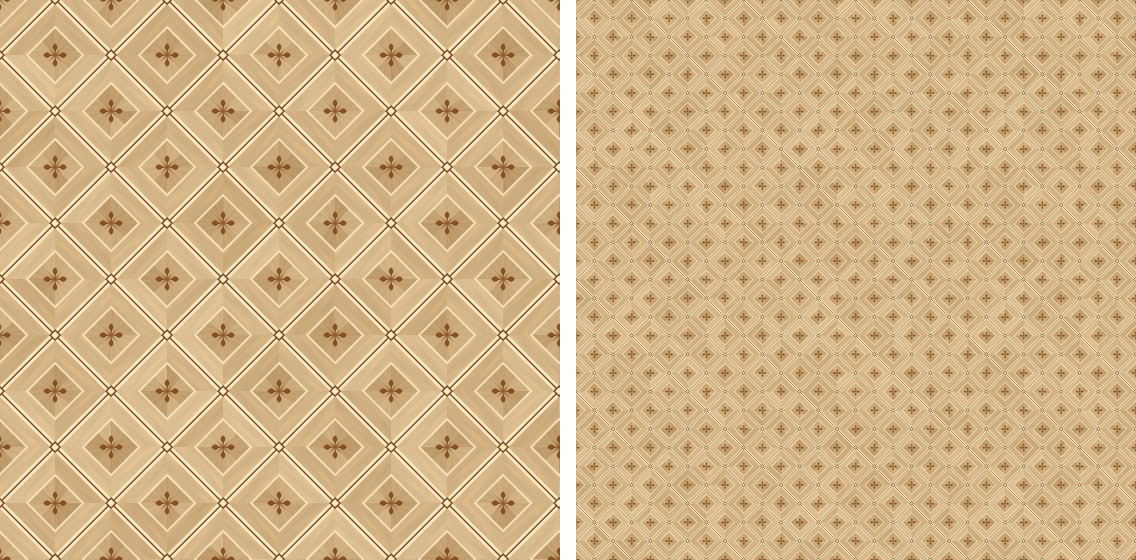
Left, the tile; right, the same tile 3 across and 3 down.
Reproduce this pattern procedurally as a Shadertoy shader.

```glsl
// Inlaid wood parquet: five by five repeats of staggered diamond tiles with mitred frames,
// cream and brown strips, corner studs and a dark rosette. Tiles are unit squares in
// diagonal coordinates; each wood piece gets a hashed tone and grain of layered sines.

float hash(vec3 p) {
    p = fract(p * vec3(0.137, 0.173, 0.119) + 0.31);
    p += dot(p, p.yzx + 23.7);
    return fract((p.x + p.y) * p.z * 7.31);
}

// Streaks along g.y, varying across g.x
float grain(vec2 g, float seed) {
    float sum = 0.0, freq = 24.0, amp = 0.5;
    for (int i = 0; i < 4; i++) {
        sum += amp * sin(g.x * freq + seed * 40.0 + 1.3 * sin(g.y * 7.0 + seed * 9.0 + freq));
        freq *= 1.87;
        amp *= 0.75;
    }
    return sum;
}

float cover(float d, float aa) {
    return clamp(0.5 - d / aa, 0.0, 1.0);
}

// Four club-shaped petals on the axes, thin spikes between them
float rosette(vec2 q, float aa) {
    vec2 s = abs(q);
    float along = max(s.x, s.y);
    float girth = 0.005 + 0.017 * smoothstep(0.03, 0.07, along)
                - 0.05 * smoothstep(0.075, 0.14, along);
    girth *= s.x > s.y ? 1.1 : 0.95;
    float petal = cover(min(s.x, s.y) - girth, aa);
    float ray = abs(s.x - s.y) * 0.707 - 0.009 * (1.0 - (s.x + s.y) * 0.707 / 0.08);
    return max(petal, 0.75 * cover(ray, aa));
}

vec3 parquet(vec2 p, float aa) {
    // Diagonal tile coordinates and wrapped tile identity
    vec2 diag = vec2(p.x + p.y, p.x - p.y);
    vec2 cell = floor(diag + 0.5);
    vec2 f = diag - cell;
    vec2 id = mod(vec2(cell.x + cell.y, cell.x - cell.y) * 0.5, 5.0);
    vec2 q = vec2(f.x + f.y, f.x - f.y) * 0.5;
    vec2 a = abs(f);
    float m = max(a.x, a.y);

    // Mitred frame: four boards with grain parallel to the rim
    bool wide = a.x > a.y;
    float side = wide ? sign(f.x) : 2.0 * sign(f.y);
    float seed = hash(vec3(id, side + 3.0));
    float streak = grain(vec2(m, wide ? f.y : f.x), seed);
    float tone = 0.1 + 0.65 * seed + 0.2 * streak + 0.25 * (hash(vec3(id, 9.0)) - 0.5);
    vec3 col = mix(vec3(0.79, 0.66, 0.48), vec3(0.88, 0.77, 0.60), tone);
    col += vec3(0.03, 0.0, -0.03) * smoothstep(0.4, 1.0, streak);

    // Centre panel: eight wedges with fanning grain
    float angle = atan(q.y, q.x);
    float wedge = mod(floor(angle / 0.785398), 8.0);
    float fan = hash(vec3(id, wedge + 11.0));
    float panelTone = 0.75 * fan + 0.15 * grain(vec2(angle * 0.6, m), fan);
    vec3 panel = mix(vec3(0.74, 0.60, 0.41), vec3(0.86, 0.74, 0.56), panelTone);
    col = mix(col, panel, cover(m - 0.25, aa));

    // Cream inlay and border, brown joint
    vec3 cream = vec3(0.98, 0.91, 0.765) + 0.01 * streak;
    vec3 brown = vec3(0.47, 0.29, 0.13) + 0.02 * streak;
    col = mix(col, cream, 0.9 * cover(abs(m - 0.25) - 0.012, aa));
    col = mix(col, cream, cover(0.455 - m, aa));
    col = mix(col, brown, cover(0.491 - m, aa));

    // Corner studs
    float stud = 0.5 - min(a.x, a.y);
    col = mix(col, brown, cover(stud - 0.054, aa));
    col = mix(col, cream, cover(stud - 0.035, aa));

    return mix(col, vec3(0.51, 0.30, 0.12), 0.95 * rosette(q, aa * 0.707));
}

void mainImage(out vec4 fragColor, in vec2 fragCoord) {
    float aa = 5.0 / min(iResolution.x, iResolution.y);
    vec3 sum = vec3(0.0);
    // Four samples per pixel
    for (int i = 0; i < 4; i++) {
        vec2 jitter = vec2(i % 2, i / 2) * 0.5 - 0.25;
        vec2 uv = (fragCoord + jitter) / iResolution.xy;
        sum += parquet(uv * 5.0 + vec2(0.008, -0.008), aa);
    }
    fragColor = vec4(sum * 0.25, 1.0);
}
```
